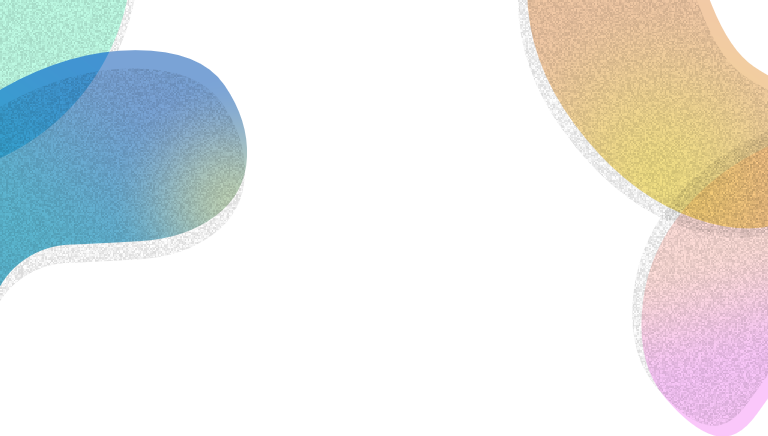
Write a Shadertoy shader that draws this background.

```glsl
const int COUNT = 11;            // control points per blob
const int STEPS = 8;             // line pieces per curve span
const float GRAIN_CELLS = 290.0; // grain cells per canvas height
const float GRAIN_DEPTH = 0.14;

const vec3 PAPER = vec3(1.0);
const vec3 MINT = vec3(0.75, 0.99, 0.90);
const vec3 TEAL = vec3(0.36, 0.72, 0.82);
const vec3 PERIWINKLE = vec3(0.48, 0.64, 0.84);
const vec3 PALE_LIME = vec3(0.77, 0.84, 0.70);
const vec3 PEACH = vec3(0.95, 0.79, 0.65);
const vec3 GOLD = vec3(0.95, 0.88, 0.52);
const vec3 ROSE = vec3(1.00, 0.87, 0.85);
const vec3 ORCHID = vec3(0.98, 0.78, 0.98);
const vec3 MINT_OVERLAP = vec3(0.54, 0.90, 0.98);
const vec3 ROSE_OVERLAP = vec3(1.04, 0.95, 0.90);

const vec2 MINT_CENTER = vec2(-0.214, 1.108);
const float MINT_RADIUS = 0.517;
const vec2 LIME_CENTER = vec2(0.54, 0.53);
const vec2 GOLD_CENTER = vec2(1.51, 0.55);

const vec2 MINT_SHADOW = vec2(0.015, -0.008);
const vec2 BLUE_SHADOW = vec2(-0.005, -0.042);
const vec2 PEACH_SHADOW = vec2(-0.021, -0.022);
const vec2 ROSE_SHADOW = vec2(-0.021, 0.025);

// Control points of the closed curves
const vec2 BLUE_BLOB[COUNT] = vec2[COUNT](
    vec2(-0.149, 0.710), vec2(0.161, 0.885), vec2(0.460, 0.885),
    vec2(0.570, 0.724), vec2(0.563, 0.556), vec2(0.425, 0.453),
    vec2(0.218, 0.441), vec2(0.103, 0.437), vec2(0.009, 0.372),
    vec2(-0.037, 0.257), vec2(-0.345, 0.241));
const vec2 PEACH_BLOB[COUNT] = vec2[COUNT](
    vec2(1.209, 1.184), vec2(1.209, 0.862), vec2(1.425, 0.570),
    vec2(1.697, 0.453), vec2(1.908, 0.529), vec2(1.954, 0.747),
    vec2(1.782, 0.811), vec2(1.674, 0.885), vec2(1.591, 1.092),
    vec2(1.540, 1.253), vec2(1.333, 1.368));
const vec2 ROSE_BLOB[COUNT] = vec2[COUNT](
    vec2(1.839, 0.706), vec2(1.621, 0.591), vec2(1.480, 0.402),
    vec2(1.464, 0.161), vec2(1.586, 0.016), vec2(1.690, -0.014),
    vec2(1.782, 0.115), vec2(1.908, 0.287), vec2(2.023, 0.425),
    vec2(2.023, 0.609), vec2(1.954, 0.724));

float hash(vec2 cell) {
    vec3 q = fract(cell.xyx * vec3(0.1031, 0.1030, 0.0973));
    q += dot(q, q.yzx + 33.33);
    return fract((q.x + q.y) * q.z);
}

// Signed distance to a closed quadratic B-spline, negative inside
float blobDistance(vec2 p, vec2 control[COUNT]) {
    float nearest = 1e5;
    float side = 1.0;
    vec2 a = 0.5 * (control[COUNT - 1] + control[0]);
    for (int i = 0; i < COUNT; i++) {
        vec2 start = 0.5 * (control[(i + COUNT - 1) % COUNT] + control[i]);
        vec2 end = 0.5 * (control[i] + control[(i + 1) % COUNT]);
        for (int s = 1; s <= STEPS; s++) {
            float t = float(s) / float(STEPS);
            vec2 b = mix(mix(start, control[i], t), mix(control[i], end, t), t);
            vec2 edge = b - a;
            vec2 rel = p - a;
            vec2 gap = rel - edge * clamp(dot(rel, edge) / dot(edge, edge), 0.0, 1.0);
            nearest = min(nearest, dot(gap, gap));
            bvec3 crossing = bvec3(p.y >= a.y, p.y < b.y, edge.x * rel.y > edge.y * rel.x);
            if (all(crossing) || !any(crossing)) side = -side;
            a = b;
        }
    }
    return side * sqrt(nearest);
}

float coverage(float d) {
    return clamp(0.5 - d * iResolution.y, 0.0, 1.0);
}

// Speckled shadow that darkens whatever lies below it
vec3 shade(vec3 color, float mask, vec2 p, float seed) {
    float grain = hash(floor(p * GRAIN_CELLS) + seed);
    return color * (1.0 - GRAIN_DEPTH * grain * mask);
}

void mainImage(out vec4 fragColor, in vec2 fragCoord) {
    vec2 p = fragCoord / iResolution.y;
    vec3 color = PAPER;

    // Mint disc
    float mint = coverage(length(p - MINT_CENTER) - MINT_RADIUS);
    float mintShadow = coverage(length(p - MINT_SHADOW - MINT_CENTER) - MINT_RADIUS);
    color = shade(mix(color, MINT, mint), mintShadow, p, 17.0);

    // Blue drop
    vec3 blue = mix(TEAL, PERIWINKLE, smoothstep(0.0, 0.5, dot(p - vec2(0.0, 0.45), vec2(0.6, 0.8))));
    blue = mix(blue, PALE_LIME, 0.9 * smoothstep(0.3, 0.0, length(p - LIME_CENTER)));
    blue *= mix(vec3(1.0), MINT_OVERLAP, mint);
    color = mix(color, blue, coverage(blobDistance(p, BLUE_BLOB)));
    color = shade(color, coverage(blobDistance(p - BLUE_SHADOW, BLUE_BLOB)), p, 43.0);

    // Rose petal below the peach arc
    float rose = coverage(blobDistance(p, ROSE_BLOB));
    float orchidMix = smoothstep(0.42, 0.12, p.y - 0.25 * (p.x - 1.6));
    color = mix(color, mix(ROSE, ORCHID, orchidMix), rose);
    vec3 peach = mix(PEACH, GOLD, smoothstep(0.48, 0.0, length(p - GOLD_CENTER)));
    peach *= mix(vec3(1.0), ROSE_OVERLAP, rose);
    color = mix(color, peach, coverage(blobDistance(p, PEACH_BLOB)));
    color = shade(color, coverage(blobDistance(p - ROSE_SHADOW, ROSE_BLOB)), p, 71.0);
    color = shade(color, coverage(blobDistance(p - PEACH_SHADOW, PEACH_BLOB)), p, 97.0);

    fragColor = vec4(color, 1.0);
}
```
